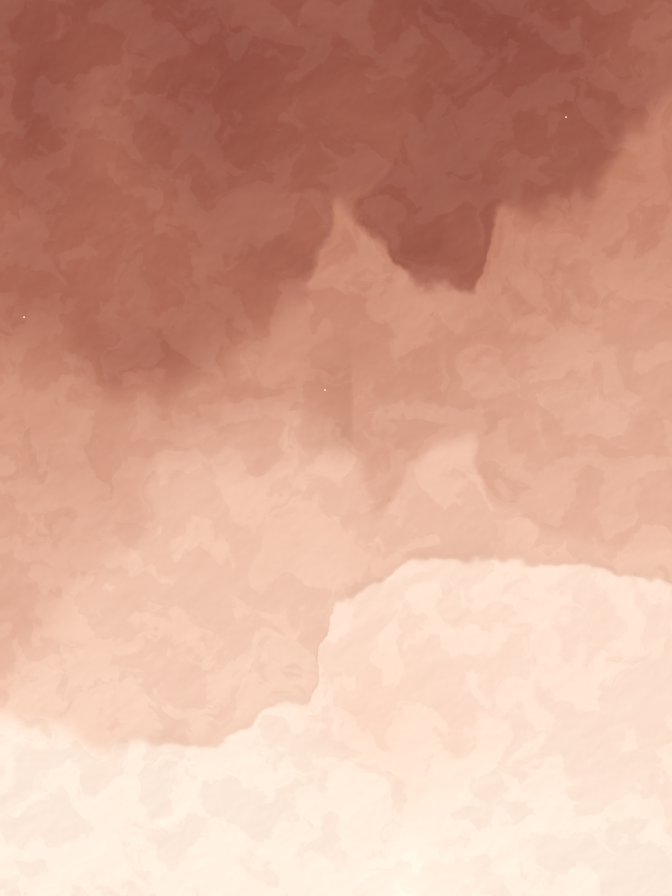
A WebGL 2 fragment shader for this background:

```glsl
#version 300 es
precision highp float;

uniform vec2 u_resolution;
out vec4 outColor;

// Pigments, light to dark
const vec3 CREAM = vec3(1.00, 0.93, 0.87);
const vec3 PEACH = vec3(0.995, 0.865, 0.785);
const vec3 BLUSH_LOW = vec3(0.97, 0.82, 0.735);
const vec3 BLUSH_HIGH = vec3(0.935, 0.75, 0.66);
const vec3 ROSE_LOW = vec3(0.93, 0.74, 0.65);
const vec3 ROSE_HIGH = vec3(0.775, 0.52, 0.425);
const vec3 CLAY = vec3(0.685, 0.425, 0.35);
const vec3 UMBER = vec3(0.565, 0.31, 0.265);

// Wash behaviour
const float ASPECT = 0.75;
const float EDGE_WOBBLE = 0.045;
const float PATCH_STRENGTH = 0.030;
const float RELIEF_STRENGTH = 0.045;
const float RIM_STRENGTH = 0.035;
const float SPECK_CELLS = 26.0;
const float SPECK_CHANCE = 0.018;

// Heights of the wash edges at even steps from left to right
const int KNOTS = 17;
const float BLUSH_EDGE[KNOTS] = float[KNOTS](
  0.203, 0.193, 0.174, 0.171, 0.169, 0.172, 0.182, 0.208, 0.323,
  0.349, 0.372, 0.380, 0.378, 0.368, 0.362, 0.357, 0.355);
const float ROSE_EDGE[KNOTS] = float[KNOTS](
  0.232, 0.290, 0.349, 0.388, 0.466, 0.479, 0.490, 0.499, 0.492,
  0.427, 0.479, 0.512, 0.427, 0.408, 0.398, 0.393, 0.388);
const float CLAY_EDGE[KNOTS] = float[KNOTS](
  0.629, 0.609, 0.596, 0.573, 0.570, 0.609, 0.638, 0.668, 0.766,
  0.733, 0.690, 0.682, 0.766, 0.759, 0.785, 0.863, 0.883);

float hash(vec2 p) {
  vec3 q = fract(vec3(p.xyx) * 0.1031);
  q += dot(q, q.yzx + 33.33);
  return fract((q.x + q.y) * q.z);
}

float noise(vec2 p) {
  vec2 i = floor(p), f = fract(p);
  f = f * f * (3.0 - 2.0 * f);
  return mix(mix(hash(i), hash(i + vec2(1, 0)), f.x),
             mix(hash(i + vec2(0, 1)), hash(i + vec2(1, 1)), f.x), f.y);
}

float fbm(vec2 p) {
  float sum = 0.0, amp = 0.5;
  for (int i = 0; i < 5; i++) {
    sum += amp * noise(p);
    p = mat2(1.6, 1.2, -1.2, 1.6) * p + 7.3;
    amp *= 0.5;
  }
  return sum / 0.96875;
}

float edgeHeight(float knots[KNOTS], float x) {
  float s = clamp(x / ASPECT, 0.0, 0.9999) * float(KNOTS - 1);
  int i = int(s);
  return mix(knots[i], knots[i + 1], smoothstep(0.0, 1.0, fract(s)));
}

float blob(vec2 p, vec2 center, vec2 radius) {
  vec2 d = (p - center) / radius;
  return exp(-dot(d, d));
}

// Thin pigment line just inside a wash edge
float rim(float d) {
  return smoothstep(-0.002, 0.002, d) * exp(-max(d, 0.0) * 90.0);
}

float paperRelief(vec2 p) {
  return fbm(mat2(0.8, -0.6, 0.6, 0.8) * p * vec2(44.0, 62.0));
}

void main() {
  vec2 p = gl_FragCoord.xy / u_resolution.y;
  p.x *= ASPECT * u_resolution.y / u_resolution.x;

  // Ragged coordinates for the bleeding edges
  vec2 warp = vec2(fbm(p * 17.0), fbm(p * 17.0 + 41.0)) - 0.5;
  vec2 q = p + warp * EDGE_WOBBLE;
  float cloud = fbm(p * 7.0 + warp * 1.5 + 13.0) - 0.5;

  // Pale ground with a peach bloom
  float bloom = smoothstep(0.04, 0.32, q.y + 0.15 * (q.x - 0.35) + cloud * 0.2);
  vec3 color = mix(CREAM, PEACH, bloom * 0.7 + 0.35 * blob(q, vec2(0.40, 0.20), vec2(0.13, 0.10)));
  color += 0.05 * blob(q, vec2(0.46, 0.0), vec2(0.06, 0.05));

  // Blush wash
  float dBlush = q.y - edgeHeight(BLUSH_EDGE, q.x);
  float blushSoft = mix(0.022, 0.006, smoothstep(0.08, 0.18, p.x));
  vec3 blush = mix(BLUSH_LOW, BLUSH_HIGH, smoothstep(0.18, 0.52, q.y + cloud * 0.12));
  color = mix(color, blush, smoothstep(-blushSoft, blushSoft, dBlush));
  color -= RIM_STRENGTH * rim(dBlush) * smoothstep(0.08, 0.2, p.x);

  // Rose wash, deeper toward the upper left
  float dRose = q.y - edgeHeight(ROSE_EDGE, q.x);
  float roseSoft = mix(0.045, 0.012, smoothstep(0.30, 0.46, p.x));
  float depth = q.y + 0.15 * (1.0 - q.x / ASPECT) + cloud * 0.16;
  vec3 rose = mix(ROSE_LOW, ROSE_HIGH, clamp((depth - 0.43) / 0.37, 0.0, 1.0));
  color = mix(color, rose, smoothstep(-roseSoft, roseSoft, dRose));

  // Folded facet in the centre
  float foldX = 0.393 + 0.012 * (0.56 - p.y) + warp.x * 0.008;
  float facet = smoothstep(0.003, -0.003, p.x - foldX) * smoothstep(0.31, 0.39, p.x);
  facet *= smoothstep(0.492, 0.502, q.y) * smoothstep(0.65, 0.57, q.y);
  color -= 0.035 * facet;

  // Clay wash: soft on the left, crisp under the central pool
  float dClay = q.y - edgeHeight(CLAY_EDGE, q.x);
  float claySoft = mix(0.055, 0.007, smoothstep(0.24, 0.42, p.x));
  claySoft += 0.028 * smoothstep(0.53, 0.64, p.x);
  float dark = smoothstep(0.66, 1.02, q.y) * 0.72 + cloud * 0.75;
  dark += 0.30 * blob(q, vec2(0.24, 0.90), vec2(0.07, 0.10));
  dark += 0.28 * blob(q, vec2(0.04, 0.88), vec2(0.04, 0.10));
  dark += 0.20 * blob(q, vec2(0.52, 0.97), vec2(0.14, 0.09));
  dark -= 0.25 * blob(q, vec2(0.12, 0.88), vec2(0.05, 0.09));
  dark -= 0.45 * blob(q, vec2(0.75, 0.95), vec2(0.08, 0.12));
  float poolSide = q.x - 0.402 - 0.55 * max(q.y - 0.77, 0.0);
  float pool = smoothstep(-0.004, 0.006, poolSide) * blob(q, vec2(0.45, 0.76), vec2(0.085, 0.085));
  vec3 clay = mix(CLAY, UMBER, clamp(dark + 0.55 * pool, -0.15, 1.0));
  color = mix(color, clay, smoothstep(-claySoft, claySoft, dClay));

  // Flat pigment patches and lit paper tooth
  float patches = smoothstep(0.44, 0.56, fbm(p * 32.0 + warp * 3.0)) - 0.5;
  float relief = paperRelief(p) - paperRelief(p + vec2(-0.003, 0.004));
  color += (patches * PATCH_STRENGTH + relief * RELIEF_STRENGTH) * vec3(0.7, 1.0, 1.0);

  // Sparse bare paper specks
  vec2 cell = floor(p * SPECK_CELLS);
  vec2 offset = 0.2 + 0.6 * vec2(hash(cell + 5.0), hash(cell + 9.0));
  float speck = smoothstep(0.045, 0.015, length(fract(p * SPECK_CELLS) - offset));
  color = mix(color, CREAM, 0.7 * speck * step(hash(cell + 71.0), SPECK_CHANCE));

  outColor = vec4(clamp(color, 0.0, 1.0), 1.0);
}
```
